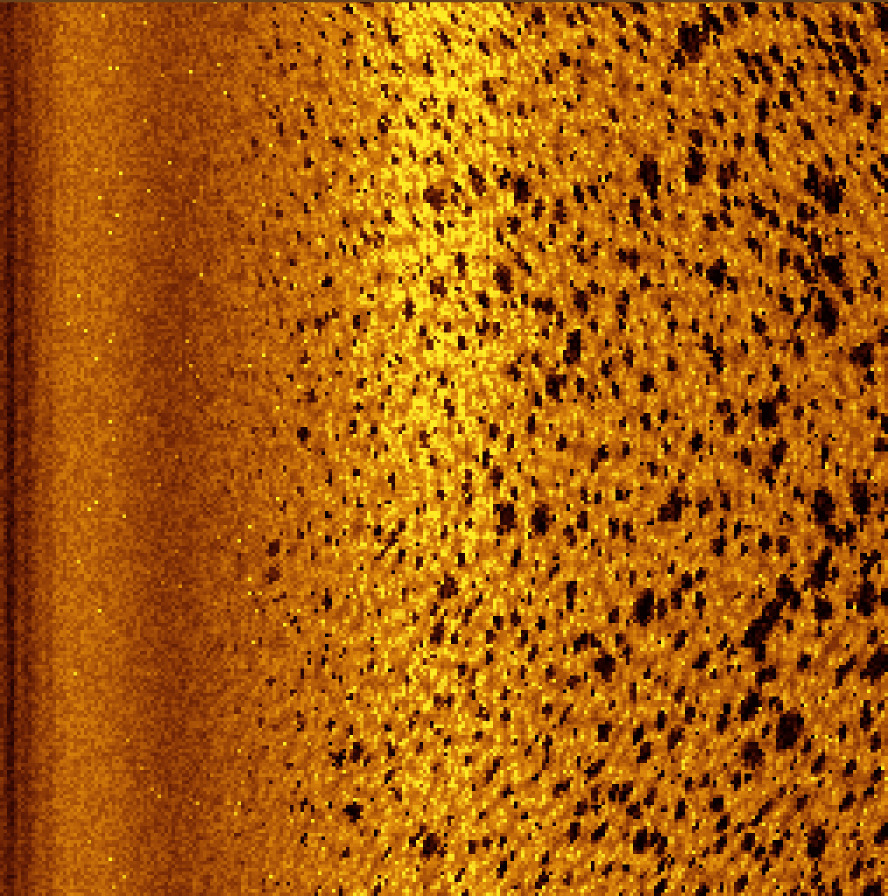
This texture is drawn by a Shadertoy shader. Its source:

```glsl
// Amber sonar-style scan: vertical tonal bands, slanted grain and dark scattered pits
#define GRID vec2(254.0, 256.0)   // blocks across the canvas
#define BASE_TONE 0.73
#define SPECKLE 0.21              // block-to-block variation
#define GRAIN 0.50                // strength of the elongated grain
#define PIT_RADIUS 0.47
#define PIT_DEPTH 0.66
#define BEND 0.40                 // curvature of the grain direction
#define SPARK_RATE 0.007

float hash(vec2 p) {
    vec3 q = fract(vec3(p.xyx) * 0.1031);
    q += dot(q, q.yzx + 33.33);
    return fract((q.x + q.y) * q.z);
}

float band(float x, float center, float width) {
    float d = (x - center) / width;
    return exp(-d * d);
}

// Cellular noise: distance to the nearest point and that point's random id
vec2 cellular(vec2 p) {
    vec2 home = floor(p);
    vec2 nearest = vec2(9.0, 0.0);
    for (int y = -1; y <= 1; y++) {
        for (int x = -1; x <= 1; x++) {
            vec2 id = home + vec2(x, y);
            vec2 site = id + vec2(hash(id + 17.0), hash(id + 71.0));
            float d = length(p - site);
            if (d < nearest.x) nearest = vec2(d, hash(id + 131.0));
        }
    }
    return nearest;
}

// Broad brightness profile from left to right
float bandTone(vec2 uv) {
    float middle = 1.0 - smoothstep(0.2, 0.5, abs(uv.y - 0.4));
    float tone = BASE_TONE;
    tone -= 0.27 * (1.0 - smoothstep(0.0, 0.085, uv.x));
    tone -= (0.13 + 0.10 * middle) * band(uv.x, 0.012, 0.007);
    tone -= (0.08 + 0.07 * middle) * band(uv.x, 0.032, 0.006);
    tone -= 0.06 * band(uv.x, 0.055, 0.006);
    tone -= (0.14 + 0.05 * middle) * band(uv.x, 0.19, 0.055);
    tone -= 0.06 * band(uv.x, 0.27, 0.06);
    tone += mix(0.05, 0.15, smoothstep(0.1, 0.75, uv.y)) * band(uv.x, 0.485, 0.085);
    tone += 0.04 * band(uv.x, 0.56, 0.14);
    return tone - 0.03 * smoothstep(0.75, 1.0, uv.x);
}

// Dark pits at two sizes, denser toward the right
float pits(vec2 p, float rough, float jitter) {
    float dark = 0.0;
    for (int i = 0; i < 2; i++) {
        float level = float(i);
        vec2 cell = cellular(p / mix(vec2(4.6, 8.5), vec2(8.0, 14.0), level) + level * 37.0);
        float chance = mix(cell.y, smoothstep(0.72, 1.0, cell.y), level);
        float radius = PIT_RADIUS * chance * mix(0.3, 1.0, rough);
        float d = cell.x + 0.12 * (jitter - 0.5);
        dark = max(dark, 1.0 - smoothstep(radius * 0.55, radius + 0.04, d));
    }
    return dark * smoothstep(0.1, 0.42, rough + 0.08);
}

// Long broken crack in the upper right
float fissure(vec2 uv, float jitter) {
    float path = 0.905 + 0.014 * sin((uv.y - 0.64) * 28.0) - 0.12 * abs(uv.y - 0.69);
    float extent = smoothstep(0.60, 0.62, uv.y) * (1.0 - smoothstep(0.74, 0.76, uv.y));
    return extent * (1.0 - smoothstep(0.002, 0.007, abs(uv.x - path) + 0.004 * jitter));
}

vec3 amber(float tone) {
    float r = clamp(tone, 0.03, 1.0);
    float g = 0.70 * pow(r, 1.9) + 0.25 * smoothstep(0.85, 1.04, r);
    return vec3(r, g, 0.05 * r + 0.09 * smoothstep(0.86, 1.0, r));
}

vec3 scan(vec2 uv) {
    vec2 block = floor(uv * GRID);
    vec2 center = (block + 0.5) / GRID;
    float white = hash(block);
    float rough = smoothstep(0.08, 0.88, center.x);

    // Strokes lean in opposite directions above and below the middle
    vec2 bent = block;
    bent.x += GRID.x * BEND * (center.y - 0.5) * (center.y - 0.5);
    bent.x += 0.8 * sin(bent.y * 0.19 + sin(bent.x * 0.07) * 3.0);

    float grain = 0.5 - cellular(bent / vec2(2.7, 5.5) + 91.0).x;
    float tone = bandTone(center);
    tone += SPECKLE * (white - 0.5);
    tone += GRAIN * grain * mix(0.15, 0.8, smoothstep(0.1, 0.5, center.x));
    tone += 0.02 * sin(block.x * 1.7) * (1.0 - smoothstep(0.05, 0.16, center.x));

    // Shadows, then rare bright returns
    float shadow = max(pits(bent, rough, white), fissure(center, white));
    tone -= PIT_DEPTH * shadow;
    float spark = step(1.0 - SPARK_RATE, hash(block + 211.0));
    tone += spark * 0.28 * smoothstep(0.04, 0.1, center.x);

    // Thin muted line along the top
    float rim = smoothstep(0.997, 0.998, uv.y);
    return mix(amber(tone), vec3(0.42, 0.26, 0.10), rim);
}

void mainImage(out vec4 fragColor, in vec2 fragCoord) {
    // Four samples soften block edges at any canvas size
    vec3 color = vec3(0.0);
    for (int i = 0; i < 4; i++) {
        vec2 offset = vec2(i & 1, i >> 1) * 0.5 - 0.25;
        color += scan((fragCoord + offset) / iResolution.xy);
    }
    fragColor = vec4(color * 0.25, 1.0);
}
```
